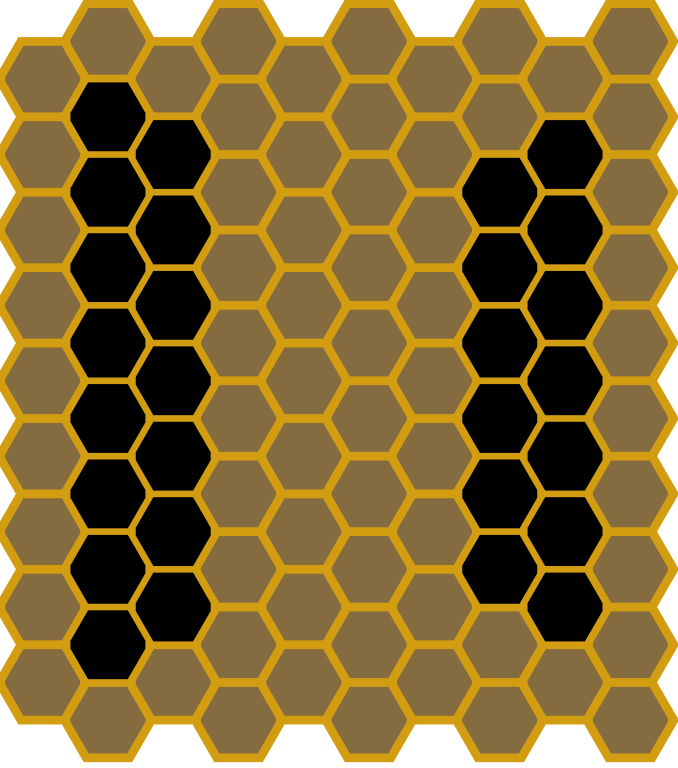
A Shadertoy shader for this pattern:

```glsl
// Lengths are fractions of the canvas height
const vec3 WHITE = vec3(1.0);
const vec3 GOLD = vec3(0.825, 0.615, 0.065);
const vec3 BROWN = vec3(0.52, 0.42, 0.25);
const vec3 BLACK = vec3(0.0);

const int COLUMNS = 10;
const float FIRST_X = 0.0555;       // centre of the leftmost column
const float MIDDLE_Y = 0.5042;      // axis of vertical symmetry
const float COLUMN_STEP = 0.08503;
const float ROW_STEP = 0.0982;
const float FRAME_RADIUS = 0.0547;  // apothem of the gold rim
const float BROWN_RADIUS = 0.0434;
const float BLACK_RADIUS = 0.0448;
const float CORNER_CUT = 0.0488;    // blunts the side corners of the cells

// Flat-topped hexagon metric: equals the apothem on the edge
float hexRadius(vec2 p) {
    p = abs(p);
    return max(p.y, dot(p, vec2(0.8660, 0.5)));
}

// Largest row offset from the middle that is dark; negative for none
float darkExtent(int column) {
    if (column == 1) return 3.5;
    if (column == 7) return 2.5;
    return column == 2 || column == 8 ? 3.0 : -1.0;
}

float coverage(float distance, float pixel) {
    return clamp(0.5 - distance / pixel, 0.0, 1.0);
}

void mainImage(out vec4 fragColor, in vec2 fragCoord) {
    float pixel = 1.0 / iResolution.y;
    vec2 p = fragCoord * pixel - vec2(FIRST_X, MIDDLE_Y);

    float rim = 1.0;
    float brownCell = 1.0;
    float blackCell = 1.0;

    // Nearest cell of every column; odd columns shift by half a row
    for (int i = 0; i < COLUMNS; i++) {
        float shift = 0.5 * float(i % 2);
        float lastRow = 4.0 + shift;
        float row = floor(p.y / ROW_STEP - shift + 0.5) + shift;
        row = clamp(row, -lastRow, lastRow);

        vec2 q = p - vec2(float(i) * COLUMN_STEP, row * ROW_STEP);
        float radius = hexRadius(q);
        float side = abs(q.x) - CORNER_CUT;
        rim = min(rim, radius - FRAME_RADIUS);

        if (abs(row) <= darkExtent(i))
            blackCell = min(blackCell, max(radius - BLACK_RADIUS, side));
        else
            brownCell = min(brownCell, max(radius - BROWN_RADIUS, side));
    }

    // Gold comb first, then the cell fills
    vec3 color = mix(WHITE, GOLD, coverage(rim, pixel));
    color = mix(color, BROWN, coverage(brownCell, pixel));
    color = mix(color, BLACK, coverage(blackCell, pixel));
    fragColor = vec4(color, 1.0);
}
```
